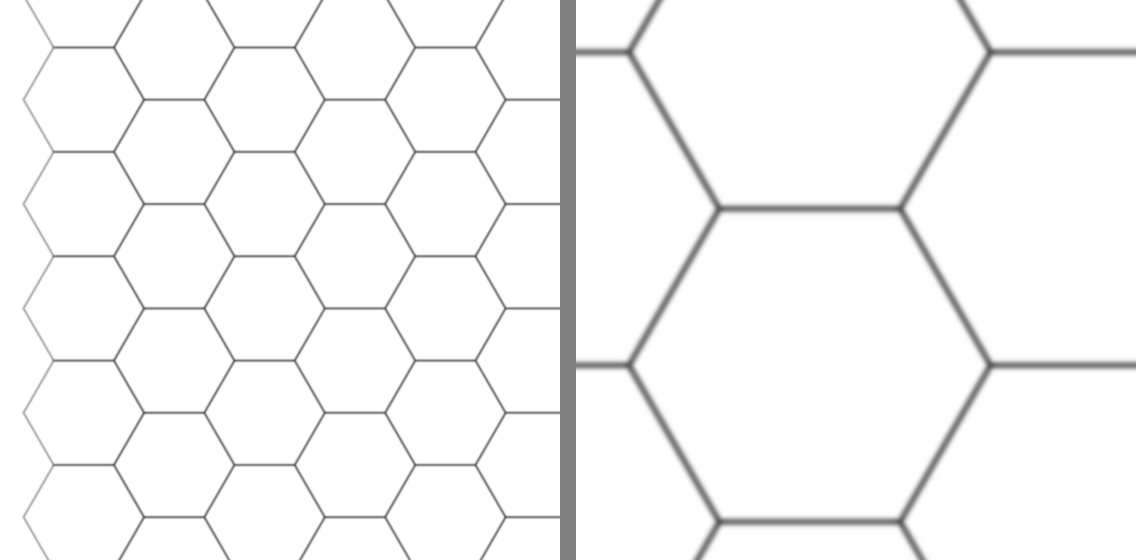
Left: the whole. Right: its middle third, enlarged.
Write a WebGL 2 fragment shader that draws this pattern.

```glsl
#version 300 es
precision highp float;

uniform vec2 u_resolution;
out vec4 fragColor;

const float HEX_RADIUS = 0.1076;                  // centre to vertex
const vec2 FIRST_CENTRE = vec2(0.1497, 0.0765);   // a cell of the leftmost column
const float STROKE_SOFTNESS = 0.0017;             // standard deviation of the stroke profile
const float STROKE_OPACITY = 0.34;                // of one outline; neighbours overlap
const vec3 PAPER_COLOR = vec3(1.0);
const vec3 INK_COLOR = vec3(0.1);

const float SQRT3 = 1.7320508;
const float APOTHEM = 0.5 * SQRT3 * HEX_RADIUS;
const vec2 PITCH = vec2(1.5 * HEX_RADIUS, 2.0 * APOTHEM);

// Signed distance to a flat-topped hexagon with mitred corners
float hexDistance(vec2 p) {
    p = abs(p);
    return max(p.y, dot(p, vec2(0.5 * SQRT3, 0.5))) - APOTHEM;
}

// Soft opacity across one outline
float strokeAlpha(float dist, float softness) {
    float t = dist / softness;
    return STROKE_OPACITY * exp(-0.5 * t * t);
}

void main() {
    float canvasSize = min(u_resolution.x, u_resolution.y);
    vec2 p = gl_FragCoord.xy / canvasSize - FIRST_CENTRE;
    float softness = max(STROKE_SOFTNESS, 0.5 / canvasSize);

    // Layer the translucent outlines of the nearby cells
    float paperShown = 1.0;
    float nearestColumn = floor(p.x / PITCH.x + 0.5);
    for (int i = -1; i <= 1; i++) {
        float column = nearestColumn + float(i);
        if (column < 0.0) continue;   // the mesh ends at its left border

        // Odd columns sit half a cell higher
        float shift = 0.5 * mod(column, 2.0);
        float nearestRow = floor(p.y / PITCH.y - shift + 0.5);
        for (int j = -1; j <= 1; j++) {
            float row = nearestRow + float(j);
            vec2 centre = vec2(column, row + shift) * PITCH;
            paperShown *= 1.0 - strokeAlpha(hexDistance(p - centre), softness);
        }
    }

    fragColor = vec4(mix(INK_COLOR, PAPER_COLOR, paperShown), 1.0);
}
```
